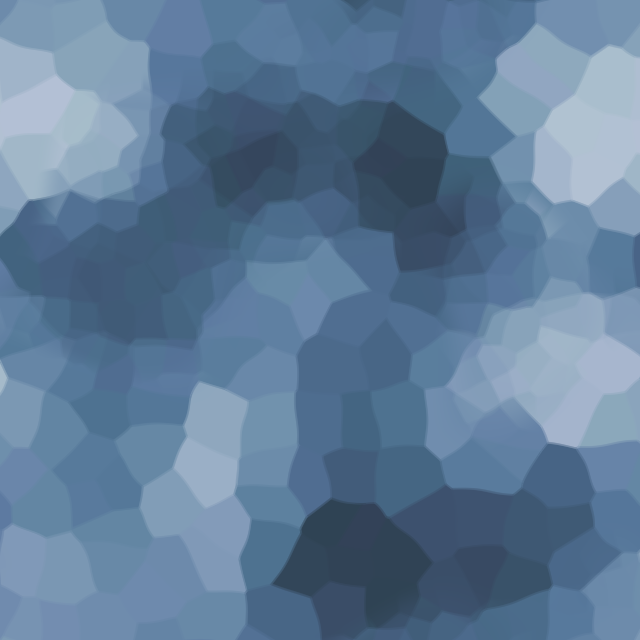
A Shadertoy shader for this texture:

```glsl
// A mosaic of irregular slate-blue polygons over broad drifts of light and shade.

const float CELLS = 13.0;         // large facets per canvas height
const float SHARDS = 19.0;        // small translucent facets per canvas height
const float SHARD_OPACITY = 0.7;
const float JITTER = 0.92;        // irregularity of the facet sites
const float EDGE_SOFT = 0.0024;   // edge blend width, in canvas heights
const float WARP = 0.0022;        // slight bend of the facet edges
const float TONE_MID = 2.07;      // average position on the colour ramp
const float TONE_GAIN = 1.45;     // spread along the colour ramp
const float TONE_NOISE = 0.6;     // tone difference between neighbours
const vec3 TINT = vec3(0.024, -0.010, 0.026);

const vec3 RAMP[6] = vec3[6](
    vec3(0.22, 0.31, 0.40),
    vec3(0.27, 0.39, 0.51),
    vec3(0.34, 0.47, 0.61),
    vec3(0.44, 0.56, 0.68),
    vec3(0.58, 0.67, 0.76),
    vec3(0.67, 0.74, 0.81));

vec2 hash22(vec2 p) {
    vec3 q = fract(p.xyx * vec3(0.1031, 0.1030, 0.0973));
    q += dot(q, q.yzx + 33.33);
    return fract((q.xx + q.yz) * q.zy);
}

// Sum of whole-number waves: zero mean and unit variance over the canvas.
float drift(vec2 p) {
    float sum = 0.0, power = 0.0;
    for (int i = 0; i < 10; i++) {
        float n = float(i);
        float radius = 1.0 + 0.3 * n;
        vec2 wave = round(radius * vec2(cos(2.4 * n), sin(2.4 * n)));
        float phase = hash22(vec2(n + 3.0, 17.0)).x;
        float amp = 1.0 / radius;
        sum += amp * cos(6.28318 * (dot(wave, p) + phase));
        power += 0.5 * amp * amp;
    }
    return sum / sqrt(power);
}

vec3 rampColor(float x) {
    x = clamp(x, -0.6, 5.25);
    int k = int(clamp(floor(x), 0.0, 4.0));
    return mix(RAMP[k], RAMP[k + 1], x - float(k));
}

vec2 siteOf(vec2 id, float seed) {
    return id + 0.5 + JITTER * (hash22(id + seed) - 0.5);
}

vec3 facetColor(vec2 id, vec2 site, float cells, float seed) {
    vec2 h = hash22(id + seed + 61.7) - 0.5;
    float tone = TONE_MID + TONE_GAIN * drift(site / cells) + TONE_NOISE * h.x;
    return rampColor(tone) + TINT * h.y;
}

// Voronoi facets whose colours blend only in a thin band along the edges.
vec3 facets(vec2 uv, float cells, float seed) {
    vec2 p = uv * cells;
    vec2 base = floor(p);
    vec2 nearId = base;
    vec2 nearSite = p;
    float best = 1e9;
    for (int j = -2; j <= 2; j++)
    for (int i = -2; i <= 2; i++) {
        vec2 id = base + vec2(i, j);
        vec2 site = siteOf(id, seed);
        vec2 d = site - p;
        if (dot(d, d) < best) {
            best = dot(d, d);
            nearId = id;
            nearSite = site;
        }
    }

    vec3 sum = facetColor(nearId, nearSite, cells, seed);
    float total = 1.0;
    for (int j = -2; j <= 2; j++)
    for (int i = -2; i <= 2; i++) {
        vec2 id = base + vec2(i, j);
        if (id == nearId) continue;
        vec2 site = siteOf(id, seed);
        float edge = dot(0.5 * (nearSite + site) - p, normalize(site - nearSite));
        float w = 1.0 - smoothstep(0.0, EDGE_SOFT * cells, edge);
        if (w > 0.0) {
            sum += w * facetColor(id, site, cells, seed);
            total += w;
        }
    }
    return sum / total;
}

void mainImage(out vec4 fragColor, in vec2 fragCoord) {
    vec2 uv = fragCoord / iResolution.y;
    vec2 bent = uv + WARP * sin(uv.yx * vec2(61.0, 53.0) + 4.0 * sin(uv * 17.0));

    // Large facets, with small shards showing through in patches
    vec3 color = facets(bent, CELLS, 5.0);
    vec3 shards = facets(bent, SHARDS, 140.0);
    float patches = smoothstep(0.0, 1.1, drift(uv.yx + vec2(0.37, 0.61)));
    color = mix(color, shards, SHARD_OPACITY * patches);

    fragColor = vec4(clamp(color, 0.0, 1.0), 1.0);
}
```
